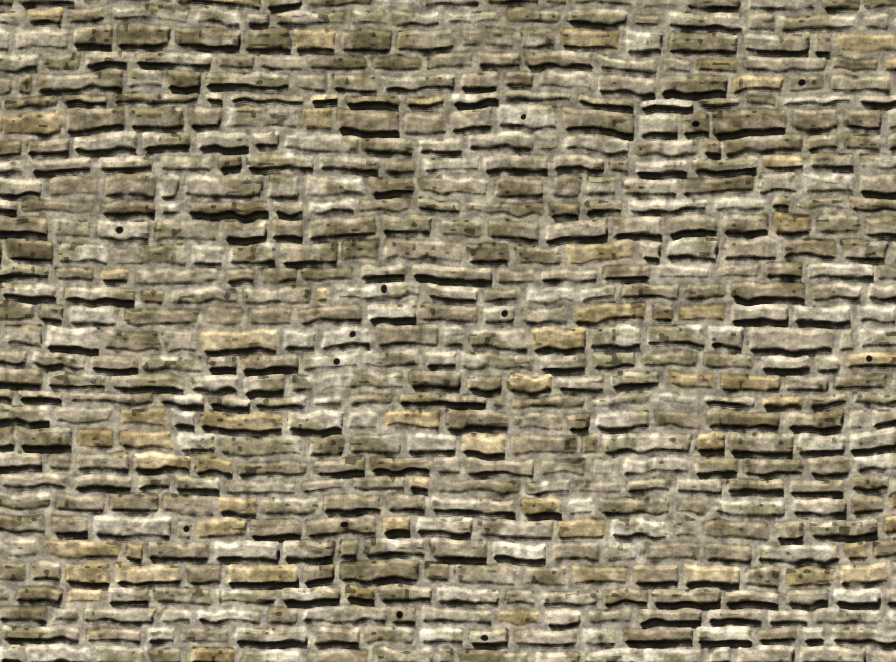
Write a WebGL 2 fragment shader that draws this texture.

```glsl
#version 300 es
precision highp float;
// A weathered wall of rough coursed stone: about 31 uneven courses, 16 stones across.
// Jittered row and joint edges give rounded boxes, which become a height field
// that is lit from above, with short cast shadows, grain, pits and lichen tints.
uniform vec2 u_resolution;
out vec4 fragColor;

const float STONE_WIDTH = 2.6; // in units of one course height

float hash(vec2 p) {
  return fract(sin(dot(p, vec2(127.1, 311.7))) * 43758.5);
}

float noise(vec2 p) {
  vec2 i = floor(p), f = fract(p);
  f = f * f * (3.0 - 2.0 * f);
  return mix(mix(hash(i), hash(i + vec2(1, 0)), f.x),
             mix(hash(i + vec2(0, 1)), hash(i + vec2(1, 1)), f.x), f.y);
}

float fbm(vec2 p) {
  float sum = 0.0, amp = 0.5;
  for (int i = 0; i < 4; i++) {
    sum += amp * noise(p);
    p = p * 2.03 + 17.3;
    amp *= 0.55;
  }
  return sum;
}

float rowEdge(float row) {
  return row + 0.46 * (hash(vec2(row, 7.0)) - 0.5);
}

float jointEdge(float col, float row) {
  return col + 0.72 * (hash(vec2(col, row + 40.0)) - 0.5);
}

// Returns the position within the stone (xy) and the depth inside its outline (z)
vec3 stoneAt(vec2 q, out vec2 id) {
  q.y += 0.5 * noise(q * vec2(0.16, 0.2));
  q += 0.24 * (vec2(noise(q * 1.4), noise(q * 1.4 + 31.0)) - 0.5);

  float row = floor(q.y);
  row += step(rowEdge(row + 1.0), q.y) - step(q.y, rowEdge(row));
  float x = q.x / STONE_WIDTH + 5.0 * hash(vec2(row, 3.0));
  float col = floor(x);
  col += step(jointEdge(col + 1.0, row), x) - step(x, jointEdge(col, row));
  id = vec2(col, row);

  vec2 lo = vec2(jointEdge(col, row) * STONE_WIDTH, rowEdge(row));
  vec2 hi = vec2(jointEdge(col + 1.0, row) * STONE_WIDTH, rowEdge(row + 1.0));
  vec2 local = vec2(x * STONE_WIDTH, q.y) - 0.5 * (lo + hi);
  float radius = 0.16 + 0.1 * hash(id + 9.0);
  vec2 e = abs(local) - 0.5 * (hi - lo) + radius + 0.04 + 0.05 * hash(id + 5.0);
  float outside = length(max(e, 0.0)) + min(max(e.x, e.y), 0.0) - radius;
  return vec3(local, -outside);
}

// Relief: bulging stones over a mortar bed of uneven depth
float height(vec2 q) {
  vec2 id;
  vec3 s = stoneAt(q, id);
  float bulge = smoothstep(-0.02, 0.28, s.z) * (0.42 + 0.4 * hash(id + 2.0));
  float tilt = 0.3 * (hash(id + 13.0) - 0.5) * s.y;
  float bed = 0.3 * noise(q * 0.45 + 8.0);
  return max(bulge + tilt, bed) + 0.42 * fbm(q * vec2(1.5, 2.2));
}

void main() {
  vec2 q = gl_FragCoord.xy / u_resolution.y * 31.0;
  vec2 id;
  vec3 s = stoneAt(q, id);
  float stoneMask = smoothstep(-0.03, 0.1, s.z);
  float grain = fbm(q * 3.1 + 60.0);
  float stain = fbm(q * vec2(0.7, 1.0) + 90.0);

  // Stone tints: brown grey to pale grey, with some ochre blocks
  vec3 stone = mix(vec3(0.55, 0.505, 0.42), vec3(0.75, 0.715, 0.645), hash(id + 21.0));
  stone = mix(stone, vec3(0.72, 0.64, 0.48), 0.6 * step(0.87, hash(id + 33.0)));
  stone *= mix(vec3(1), vec3(0.74, 0.73, 0.65), smoothstep(0.42, 0.7, stain));
  vec3 mortar = vec3(0.62, 0.59, 0.525);
  vec3 color = mix(mortar, stone, stoneMask) * (0.62 + 0.8 * grain);

  // Sunlight from above, slightly from the left
  vec2 toSun = vec2(-0.28, 0.96);
  float h = height(q);
  float slope = h - height(q + toSun * 0.13);
  float shadow = 0.0;
  for (int i = 1; i <= 4; i++) {
    float t = 0.11 * float(i);
    shadow = max(shadow, height(q + toSun * t) - h - 0.85 * t);
  }
  color *= clamp(1.0 + 1.1 * slope, 0.5, 1.32);
  color *= mix(vec3(1), vec3(0.23, 0.22, 0.19), smoothstep(0.0, 0.36, shadow));

  // Weathered pits, and a drilled hole in a few stones
  float pits = smoothstep(0.72, 0.86, noise(q * vec2(3.2, 4.5) + 140.0));
  color *= 1.0 - 0.4 * pits * stoneMask * smoothstep(0.4, 0.6, stain);
  float holeX = 0.7 * (hash(id + 51.0) - 0.5);
  float hole = 1.0 - smoothstep(0.1, 0.2, length(s.xy - vec2(holeX, 0.0)));
  color *= 1.0 - 0.85 * hole * step(0.975, hash(id + 57.0));

  // The lower wall is a little paler and cooler
  color *= mix(vec3(1.05, 1.045, 1.03), vec3(0.95, 0.945, 0.91), q.y / 31.0);
  fragColor = vec4(clamp(color, 0.0, 1.0), 1.0);
}
```
